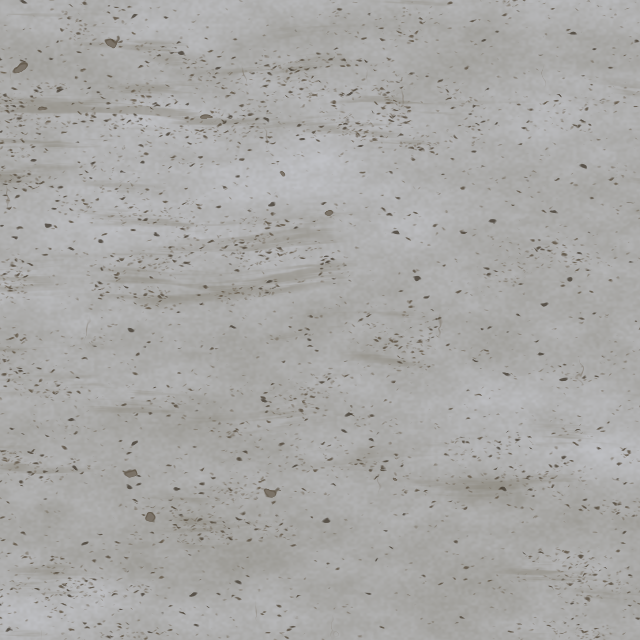
Write a Shadertoy shader that draws this texture.

```glsl
// Pale grey travertine: faint horizontal strata, mottling and brown pits.
// Smooth cellular noise makes the clouds; scattered ellipses in jittered
// cells make the specks, cavities and hairline scratches.
#define STRATA_CONTRAST 0.13
#define MOTTLE_CONTRAST 0.10
#define GRAIN_CONTRAST 0.035
#define SPECK_RADIUS 0.0021
#define SPECK_DENSITY 0.36
#define CAVITY_RADIUS 0.0095
#define CAVITY_DENSITY 0.24
#define BASE_TONE 0.675

const vec3 PIT_DARK = vec3(0.27, 0.24, 0.20);
const vec3 PIT_BROWN = vec3(0.42, 0.37, 0.30);
const vec3 CAVITY_FILL = vec3(0.50, 0.47, 0.43);
const vec3 STAIN = vec3(0.53, 0.51, 0.46);

vec3 hash3(vec2 p) {
    vec3 q = fract(p.xyx * vec3(0.1031, 0.1030, 0.0973));
    q += dot(q, q.yxz + 33.33);
    return fract((q.xxy + q.yzz) * q.zyx);
}

// Cellular noise: random cell values blended by distance to jittered centres
float cells(vec2 p) {
    vec2 id = floor(p);
    float total = 0.0, weight = 0.0;
    for (int y = -1; y <= 1; y++)
    for (int x = -1; x <= 1; x++) {
        vec2 cell = id + vec2(x, y);
        vec3 h = hash3(cell);
        vec2 d = p - cell - 0.25 - 0.5 * h.xy;
        float w = max(0.0, 1.56 - dot(d, d));
        w *= w * w;
        total += w * h.z;
        weight += w;
    }
    return total / weight;
}

float layers(vec2 p) {
    float sum = 0.0, amp = 0.5;
    for (int i = 0; i < 4; i++) {
        sum += amp * cells(p);
        p = p * 2.03 + vec2(17.3, 9.1);
        amp *= 0.55;
    }
    return sum / 1.01;
}

// Coverage of scattered ellipses; shape scales distance along each axis
float pits(vec2 p, vec2 freq, vec2 shape, float radius, float density) {
    vec2 id = floor(p * freq);
    float soft = 0.8 / iResolution.y, cover = 0.0;
    for (int y = -1; y <= 1; y++)
    for (int x = -1; x <= 1; x++) {
        vec2 cell = id + vec2(x, y);
        vec3 h = hash3(cell + freq);
        vec2 d = p - (cell + h.xy) / freq;
        d.y += d.x * (h.x - 0.5) * 0.7;
        float r = radius * sqrt(max(0.0, 1.0 - h.z / density));
        float inside = 1.0 - smoothstep(-soft, soft, length(d * shape) - r);
        cover = max(cover, inside * min(1.0, r / soft));
    }
    return cover;
}

void mainImage(out vec4 fragColor, in vec2 fragCoord) {
    vec2 p = fragCoord / iResolution.y;
    float sway = 0.008 * sin(p.x * 7.0) + 0.004 * sin(p.x * 17.0 + 2.0);
    vec2 bed = p + vec2(0.0, sway);

    // Stone body: strata, clouds and fine grain, warmer where darker
    float strata = layers(bed * vec2(2.2, 11.0) + 3.0);
    float mottle = layers(p * vec2(11.0, 19.0) + 41.0);
    float grain = cells(p * vec2(190.0, 240.0));
    float tone = BASE_TONE + STRATA_CONTRAST * (strata - 0.5)
               + MOTTLE_CONTRAST * (mottle - 0.5)
               + GRAIN_CONTRAST * (grain - 0.5);
    float shade = 0.69 - tone;
    vec3 color = vec3(tone, tone - 0.08 * shade, tone - 0.35 * shade);

    // Pits gather along beds and in loose patches
    float cluster = layers(bed * vec2(4.0, 15.0) + 73.0);
    float patchy = cells(p * vec2(22.0, 40.0) + 11.0);
    float gather = smoothstep(0.38, 0.68, cluster) * smoothstep(0.2, 0.75, patchy);

    // Thin brown streaks inside the richest beds
    float streak = layers(bed * vec2(7.0, 75.0) + 29.0);
    float stain = smoothstep(0.50, 0.72, streak) * smoothstep(0.45, 0.65, cluster);
    color = mix(color, STAIN, 0.45 * stain);

    // Ragged outlines for everything cut into the surface
    vec2 ragged = p + 0.004 * (vec2(cells(p * 170.0), cells(p * 170.0 + 53.0)) - 0.5);
    vec2 eroded = ragged + 0.016 * (vec2(cells(p * 65.0), cells(p * 65.0 + 87.0)) - 0.5);

    float dust = pits(ragged, vec2(150.0, 250.0), vec2(0.6, 1.1),
                      0.0014, 0.03 + 0.45 * gather);
    color = mix(color, PIT_BROWN, 0.5 * dust);

    float speck = pits(ragged, vec2(80.0, 165.0), vec2(0.55, 1.15),
                       SPECK_RADIUS, 0.025 + SPECK_DENSITY * gather);
    vec3 speckColor = mix(PIT_DARK, PIT_BROWN, cells(p * 60.0 + 19.0));
    color = mix(color, speckColor, 0.85 * speck);

    float hole = pits(ragged, vec2(24.0, 31.0), vec2(0.6, 1.2), 0.0036, 0.11);
    color = mix(color, PIT_DARK, 0.8 * hole);

    // Few larger cavities: dark rim around a greyish filling
    vec2 grid = vec2(8.0, 9.0), flat_ = vec2(0.75, 1.35);
    float rim = pits(eroded, grid, flat_, CAVITY_RADIUS, CAVITY_DENSITY);
    float fill = pits(eroded + vec2(0.0, 0.0008), grid, flat_,
                      CAVITY_RADIUS * 0.76, CAVITY_DENSITY);
    color = mix(color, PIT_BROWN * 0.85, 0.85 * rim);
    color = mix(color, CAVITY_FILL, 0.8 * fill);

    // Faint upright hairline scratches
    float scratch = pits(eroded, vec2(7.0, 6.0), vec2(1.0, 0.09), 0.0012, 0.3);
    color = mix(color, PIT_BROWN, 0.5 * scratch);

    fragColor = vec4(color, 1.0);
}
```
